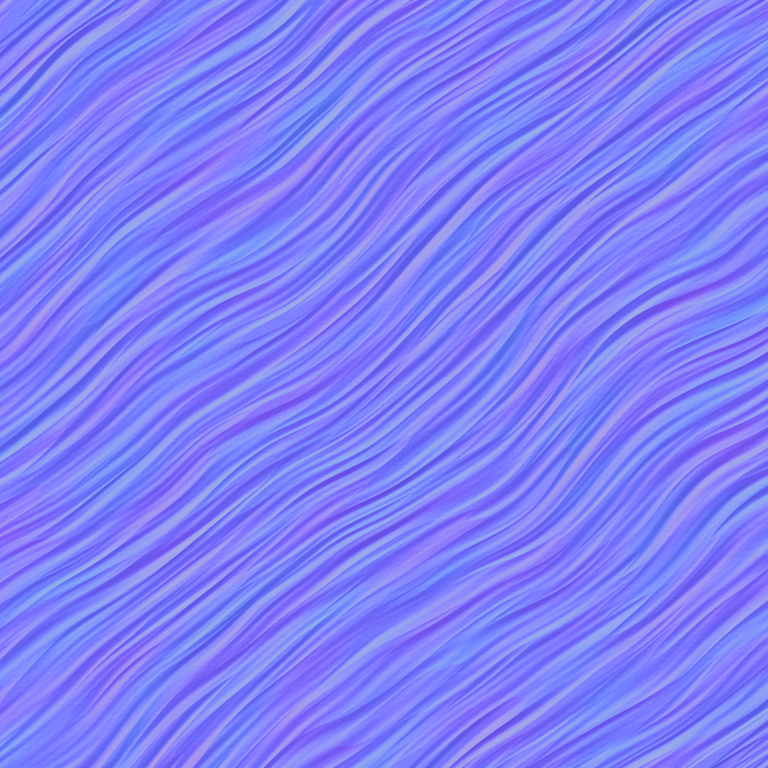
Reproduce this texture map procedurally as a WebGL 2 fragment shader.

```glsl
#version 300 es
precision highp float;

uniform vec2 u_resolution;
out vec4 outColor;

// Flow of the strands
const float STRAND_ANGLE = 0.66;
const vec2 BEND_FREQ = vec2(2.8, 7.0);
const vec2 BEND_SIZE = vec2(0.050, 0.010);
const float LAYER_SHEAR = 0.05;

// Strand octaves: cells across, cells along, slope given by each
const vec3 ACROSS_FREQ = vec3(38.0, 72.0, 130.0);
const vec3 ALONG_FREQ = vec3(3.5, 5.0, 8.0);
const vec3 OCTAVE_SLOPE = vec3(0.26, 0.31, 0.16);
const int LAYERS = 2;
const float FLOOR_HEIGHT = -0.0016;

// Surface finish
const float GRAIN_FREQ = 210.0;
const float GRAIN_SLOPE = 0.035;
const vec2 TILT_FREQ = vec2(6.0, 24.0);
const float TILT_SIZE = 0.26;
const float SLOPE_LIMIT = 0.50;
const float DEPTH_FALLOFF = 2.1;
const float SAMPLE_STEP = 0.0009;

const float TAU = 6.2831853;

uint hash(ivec2 cell) {
    uint h = uint(cell.x) * 1597u ^ uint(cell.y) * 51749u;
    h = (h ^ (h >> 15)) * 739397u;
    h = (h ^ (h >> 13)) * 668265u;
    return h ^ (h >> 16);
}

float cornerRamp(ivec2 cell, vec2 offset) {
    float angle = TAU * float(hash(cell) & 65535u) / 65536.0;
    return dot(vec2(cos(angle), sin(angle)), offset);
}

float gradientNoise(vec2 p) {
    ivec2 cell = ivec2(floor(p));
    vec2 f = fract(p);
    vec2 blend = f * f * f * (f * (f * 6.0 - 15.0) + 10.0);
    float low = mix(cornerRamp(cell, f),
                    cornerRamp(cell + ivec2(1, 0), f - vec2(1, 0)), blend.x);
    float high = mix(cornerRamp(cell + ivec2(0, 1), f - vec2(0, 1)),
                     cornerRamp(cell + ivec2(1, 1), f - vec2(1, 1)), blend.x);
    return mix(low, high, blend.y);
}

// Coordinates along (x) and across (y) the bending strands
vec2 flowCoords(vec2 p) {
    vec2 along = vec2(cos(STRAND_ANGLE), sin(STRAND_ANGLE));
    vec2 across = vec2(-along.y, along.x);
    float bend = BEND_SIZE.x * gradientNoise(p * BEND_FREQ.x + 11.3)
               + BEND_SIZE.y * gradientNoise(p * BEND_FREQ.y + 37.7);
    return vec2(dot(p, along), dot(p, across) + bend);
}

// One sheet of strands, stretched along the flow
float strandSheet(vec2 flow, float seed) {
    float height = 0.0;
    for (int i = 0; i < 3; i++) {
        vec2 freq = vec2(ALONG_FREQ[i], ACROSS_FREQ[i]);
        vec2 shift = vec2(17.3, 41.9) * (seed + 1.0) + 23.6 * float(i);
        height += OCTAVE_SLOPE[i] / freq.y * gradientNoise(flow * freq + shift);
    }
    return height;
}

// Overlapping sheets above a flat floor, with fine grain on top
float surfaceHeight(vec2 p) {
    vec2 flow = flowCoords(p);
    float height = FLOOR_HEIGHT;
    for (int i = 0; i < LAYERS; i++) {
        float layer = float(i);
        float shear = LAYER_SHEAR * (layer - 0.5) * flow.x;
        height = max(height, strandSheet(flow + vec2(0.0, shear), layer * 3.0));
    }
    return height + GRAIN_SLOPE / GRAIN_FREQ * gradientNoise(p * GRAIN_FREQ);
}

vec2 surfaceSlope(vec2 p) {
    vec2 e = vec2(SAMPLE_STEP, 0.0);
    return vec2(surfaceHeight(p + e.xy) - surfaceHeight(p - e.xy),
                surfaceHeight(p + e.yx) - surfaceHeight(p - e.yx)) / (2.0 * e.x);
}

void main() {
    vec2 p = gl_FragCoord.xy / min(u_resolution.x, u_resolution.y);

    // Strands also lean a little along their own length
    float tilt = TILT_SIZE * gradientNoise(flowCoords(p) * TILT_FREQ + 71.4);
    vec2 slope = surfaceSlope(p)
               + tilt * vec2(cos(STRAND_ANGLE), sin(STRAND_ANGLE));

    // Soft limit, then encode as a normal with green pointing down
    slope *= SLOPE_LIMIT / sqrt(SLOPE_LIMIT * SLOPE_LIMIT + dot(slope, slope));
    vec2 lean = vec2(-slope.x, slope.y);
    float depth = sqrt(max(1.0 - DEPTH_FALLOFF * dot(lean, lean), 0.0));
    outColor = vec4(0.5 + 0.5 * vec3(lean, depth), 1.0);
}
```
